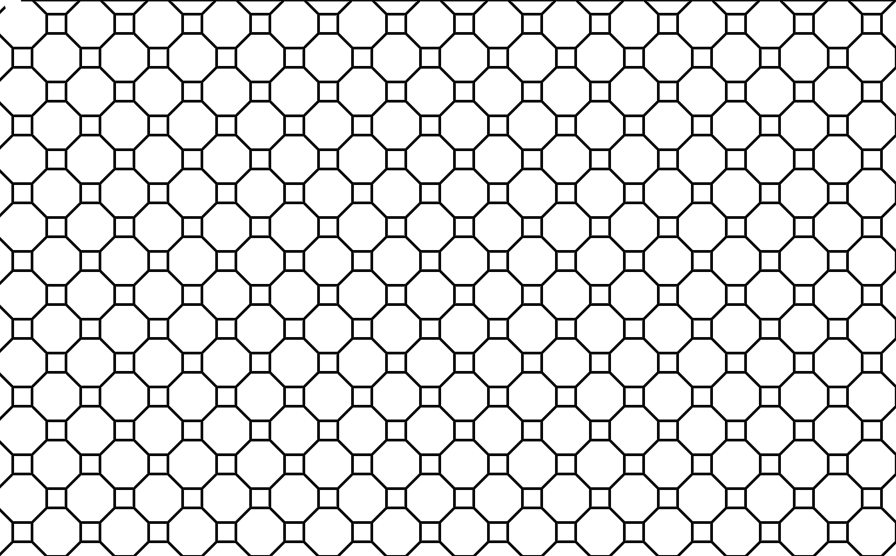
Give the GLSL for this pattern, as a Shadertoy shader.

```glsl
const vec2 REPEATS = vec2(13.185, 8.203);      // cells across and down the canvas
const vec2 ANCHOR = vec2(0.0629, 0.9572);      // canvas position of one square's centre
const float SQUARE_HALF = 0.142;               // half side of a square, in cells
const float LINE_WIDTH = 0.0395;               // in cells
const float EDGE_SOFTNESS = 0.7;               // half blur of an edge, in output samples
const float BORDER_WIDTH = 0.021;              // strip along the top edge, in cells
const float BORDER_START = 0.31;               // where the strip begins, in cells
const vec2 GAP_CENTRE = vec2(0.19, 0.05);      // worn spot, in cells from the top left
const float GAP_RADIUS = 0.125;
const vec3 PAPER = vec3(1.0);
const vec3 INK = vec3(0.02);

// Distance to the outlines of an octagon-and-square tiling with unit period
float tilingDistance(vec2 p) {
    vec2 q = abs(fract(p + 0.5) - 0.5);
    // Fold the half-step squares onto the centre one
    if (q.x + q.y > 0.5) q = 0.5 - q;
    float box = max(q.x, q.y) - SQUARE_HALF;
    float diagonal = max(abs(q.x - q.y) * inversesqrt(2.0), -box);
    return min(abs(box), diagonal);
}

// Smooth inside mask of a signed distance
float coverage(float dist, float blur) {
    return 1.0 - smoothstep(-blur, blur, dist);
}

void mainImage(out vec4 fragColor, in vec2 fragCoord) {
    vec2 uv = fragCoord / iResolution.xy;
    float blur = EDGE_SOFTNESS * REPEATS.y / iResolution.y;

    // Tiling outlines
    float dist = tilingDistance((uv - ANCHOR) * REPEATS);
    float ink = coverage(dist - 0.5 * LINE_WIDTH, blur);

    // Worn corner and top border
    vec2 fromTopLeft = vec2(uv.x, 1.0 - uv.y) * REPEATS;
    ink *= 1.0 - coverage(length(fromTopLeft - GAP_CENTRE) - GAP_RADIUS, blur);
    float border = max(fromTopLeft.y - BORDER_WIDTH, BORDER_START - fromTopLeft.x);
    ink = max(ink, coverage(border, blur));

    fragColor = vec4(mix(PAPER, INK, ink), 1.0);
}
```
